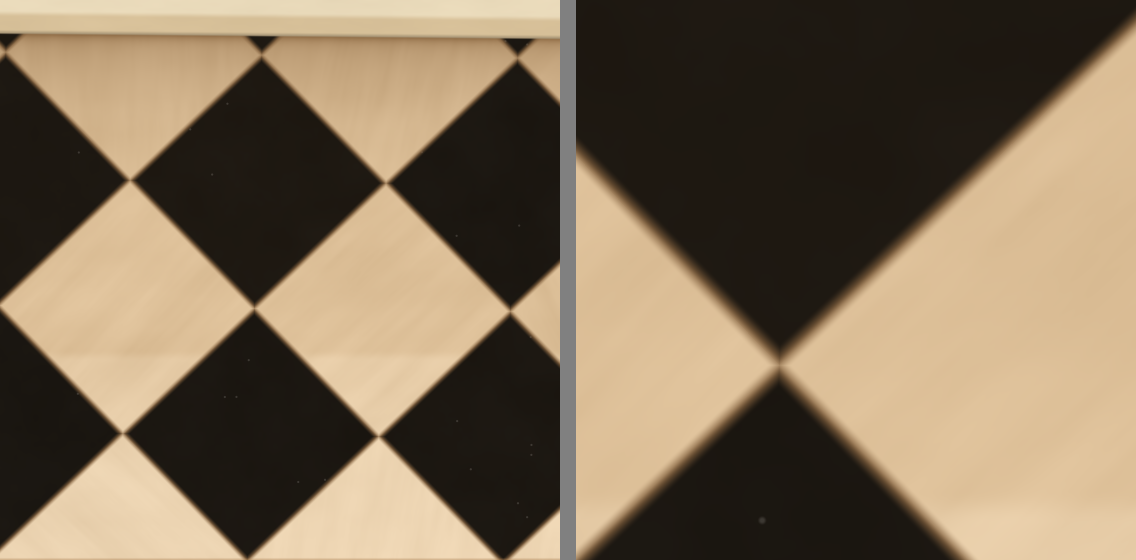
Left: the whole. Right: its middle third, enlarged.
This pattern is drawn by a Shadertoy shader. Its source:

```glsl
#define JUNCTION vec2(0.4544, 0.4492)
#define EDGE_A vec2(0.2220, -0.2288)
#define EDGE_B vec2(0.2350, 0.2236)
#define TILE_SIDE 0.319
#define INSET 0.003
#define EDGE_BLUR 0.0065
#define LEDGE_Y 0.940
#define LEDGE_SLOPE -0.0095
#define BLACK_STONE vec3(0.105, 0.088, 0.066)
#define CREAM_STONE vec3(0.860, 0.745, 0.590)
#define JOINT_BROWN vec3(0.500, 0.370, 0.235)
#define LEDGE_CREAM vec3(0.920, 0.860, 0.735)

float hash(vec2 p) {
    vec3 q = fract(vec3(p.xyx) * 0.1031);
    q += dot(q, q.yzx + 33.33);
    return fract((q.x + q.y) * q.z);
}

float noise(vec2 p) {
    vec2 i = floor(p), f = fract(p);
    f = f * f * (3.0 - 2.0 * f);
    return mix(mix(hash(i), hash(i + vec2(1, 0)), f.x),
               mix(hash(i + vec2(0, 1)), hash(i + vec2(1, 1)), f.x), f.y);
}

float fbm(vec2 p) {
    float sum = 0.0, amp = 0.5;
    for (int i = 0; i < 4; i++) {
        sum += amp * noise(p);
        p = p * 2.03 + 17.3;
        amp *= 0.5;
    }
    return sum;
}

mat2 rotation(float angle) {
    float c = cos(angle), s = sin(angle);
    return mat2(c, s, -s, c);
}

// Pale marble: clouds plus faint veins turned differently in each tile
vec3 creamTile(vec2 p, vec2 cell) {
    float seed = hash(cell + 40.0);
    vec2 grain = rotation(mix(-0.9, 0.9, seed)) * p;
    float cloud = fbm(p * vec2(5.0, 11.0) + seed * 50.0) - 0.47;
    float streak = fbm(grain * vec2(36.0, 5.0) + seed * 90.0) - 0.47;
    vec3 col = CREAM_STONE + (seed - 0.5) * 0.018;
    // Brighter reflection on the lower part of the floor
    float glow = 0.5 * smoothstep(0.375, 0.355, p.y) + 0.5 * smoothstep(0.36, 0.12, p.y);
    col += vec3(0.065, 0.085, 0.105) * glow;
    return col + vec3(0.8, 0.9, 1.0) * (cloud * 0.05 + streak * 0.06);
}

// Dark stone: slight mottling and sparse pale specks
vec3 blackTile(vec2 p, vec2 cell) {
    float seed = hash(cell + 71.0);
    vec3 col = BLACK_STONE + vec3(0.020, 0.012, 0.004) * (seed - 0.3);
    col += 0.022 * (fbm(p * 14.0) - 0.47);
    vec2 grid = p * 46.0, id = floor(grid);
    vec2 spot = 0.3 + 0.4 * vec2(hash(id + 3.0), hash(id + 9.0));
    float speck = smoothstep(0.14, 0.03, length(fract(grid) - spot));
    return col + 0.13 * speck * step(0.975, hash(id + 23.0));
}

vec3 floorColor(vec2 p, float pixel) {
    vec2 lattice = inverse(mat2(EDGE_A, EDGE_B)) * (p - JUNCTION);
    vec2 cell = floor(lattice), f = fract(lattice);
    vec2 border = min(f, 1.0 - f);
    float depth = min(border.x, border.y) * TILE_SIDE;
    float isBlack = mod(cell.x + cell.y, 2.0);
    float dist = mix(-depth, depth, isBlack) - INSET;
    float blur = max(EDGE_BLUR, pixel);

    // Shade cast by the ledge onto the pale tiles
    float below = LEDGE_Y + LEDGE_SLOPE * p.x - p.y;
    float shade = 0.17 * exp(-below / 0.075) + 0.05 * smoothstep(0.3, 0.0, below);
    shade += 0.22 * exp(-max(below, 0.0) / 0.008);
    vec3 cream = creamTile(p, cell) * (1.0 - shade * vec3(0.8, 1.0, 1.25));

    // Cream fades through a brown joint into black
    vec3 col = mix(cream, JOINT_BROWN, smoothstep(-blur * 1.3, blur * 0.2, dist));
    col = mix(col, blackTile(p, cell), smoothstep(-blur * 0.5, blur, dist));
    return mix(col, JOINT_BROWN * 1.3, 0.4 * smoothstep(0.005, 0.0, p.y));
}

// Stone ledge: bright top face over a darker front lip
vec3 ledgeColor(vec2 p, float height) {
    float lip = smoothstep(0.042, 0.030, height);
    vec3 col = mix(LEDGE_CREAM, vec3(0.845, 0.755, 0.600), lip);
    col += 0.05 * (fbm(p * vec2(7.0, 24.0) + 5.0) - 0.47);
    return col * (1.0 - 0.22 * smoothstep(0.008, 0.0, height));
}

void mainImage(out vec4 fragColor, in vec2 fragCoord) {
    vec2 p = fragCoord / iResolution.xy;
    float pixel = 1.0 / iResolution.y;
    float height = p.y - LEDGE_Y - LEDGE_SLOPE * p.x;
    float onLedge = smoothstep(-max(0.002, pixel), max(0.002, pixel), height);
    vec3 col = mix(floorColor(p, pixel), ledgeColor(p, height), onLedge);
    fragColor = vec4(clamp(col, 0.0, 1.0), 1.0);
}
```
